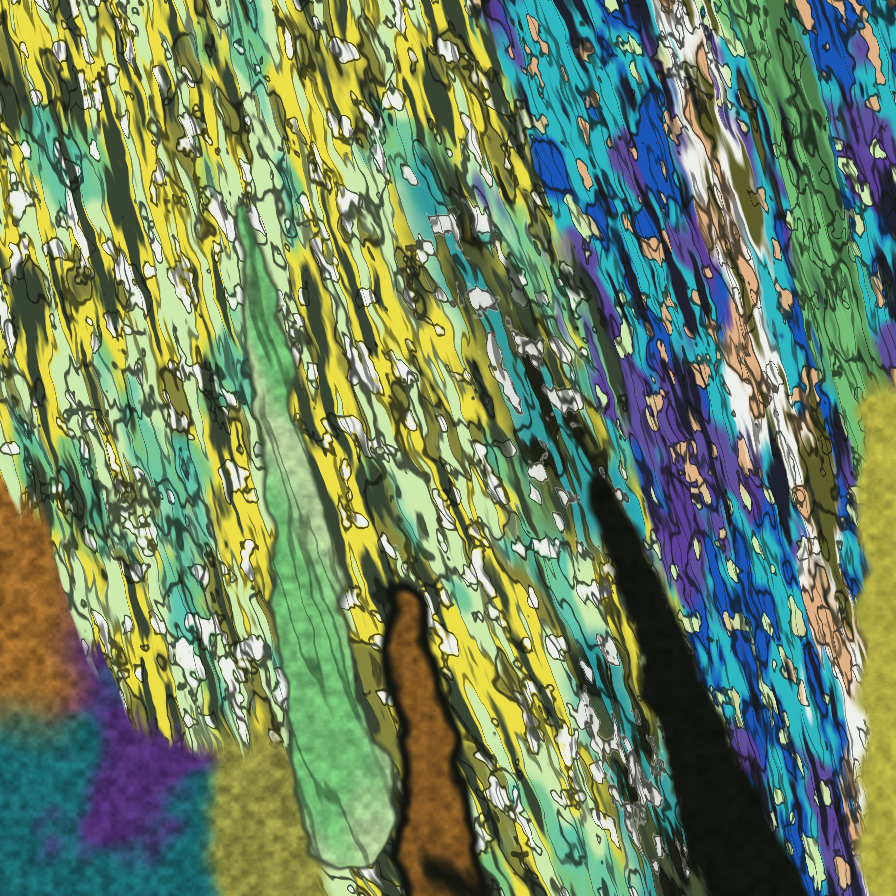
Give the GLSL for this texture, as a Shadertoy shader.

```glsl
const vec3 INK = vec3(0.07, 0.08, 0.06);
const vec3 SHADOW = vec3(0.22, 0.27, 0.20);
const vec3 OLIVE = vec3(0.52, 0.52, 0.24);
const vec3 YELLOW = vec3(0.93, 0.88, 0.28);
const vec3 PALE = vec3(0.80, 0.92, 0.68);
const vec3 WHITE = vec3(0.93, 0.94, 0.92);
const vec3 LEAF = vec3(0.45, 0.75, 0.46);
const vec3 TEAL = vec3(0.18, 0.72, 0.76);
const vec3 BLUE = vec3(0.10, 0.34, 0.72);
const vec3 VIOLET = vec3(0.40, 0.24, 0.58);
const vec3 PEACH = vec3(0.88, 0.70, 0.52);
const vec3 BROWN = vec3(0.50, 0.34, 0.14);
const vec2 BODY_FREQ = vec2(50.0, 16.0);   // across, along the fibres
const vec2 FIBRE_FREQ = vec2(85.0, 9.0);
const vec2 SPECK_FREQ = vec2(75.0, 36.0);
const vec2 ZONE_FREQ = vec2(13.0, 5.0);
const float LEAN = 0.24;
const float FAN = 0.10;
const float OUTLINE = 0.80;

float hash(vec2 p) {
    return fract(sin(dot(p, vec2(127.1, 311.7))) * 43758.5453);
}

float noise(vec2 p) {
    vec2 i = floor(p), f = fract(p);
    f = f * f * (3.0 - 2.0 * f);
    return mix(mix(hash(i), hash(i + vec2(1, 0)), f.x),
               mix(hash(i + vec2(0, 1)), hash(i + vec2(1, 1)), f.x), f.y);
}

float fbm(vec2 p) {
    return 0.62 * noise(p) + 0.26 * noise(p * 2.1 + 17.0) + 0.12 * noise(p * 4.3 + 41.0);
}

float above(float level, float soft, float n) {
    return smoothstep(level - soft, level + soft, n);
}

float contour(float n, float level) {
    return 1.0 - smoothstep(0.010, 0.045, abs(n - level));
}

// Signed distance to a segment whose half width grows from wa to wb
float blade(vec2 p, vec2 a, vec2 b, float wa, float wb) {
    vec2 d = b - a;
    float t = clamp(dot(p - a, d) / dot(d, d), 0.0, 1.0);
    return length(p - a - d * t) - mix(wa, wb, t);
}

float inside(float d, float soft) {
    return 1.0 - smoothstep(-soft, soft, d);
}

void mainImage(out vec4 fragColor, in vec2 fragCoord) {
    vec2 p = fragCoord / iResolution.xy;

    // Fibre space: x across the fanning grain, y along it
    float bend = (p.x - 0.65) / 0.25;
    vec2 q = vec2(p.x - (1.0 - p.y) * (LEAN + FAN * exp(-bend * bend)), p.y);
    q.x += 0.010 * (fbm(q * vec2(40.0, 30.0)) - 0.5);
    float body = fbm(q * BODY_FREQ);
    float fibre = fbm(q * FIBRE_FREQ + 31.0);
    float speck = fbm(q * SPECK_FREQ + 63.0);
    float zone = fbm(q * ZONE_FREQ + 7.0);
    float tint = fbm(q * ZONE_FREQ * 1.7 + 90.0);
    float fine = fbm(p * 110.0);
    float u = q.x + 0.10 * (fibre - 0.5) + 0.06 * (zone - 0.5);
    vec2 w = p + 0.030 * (vec2(fbm(p * 22.0), fbm(p * 22.0 + 50.0)) - 0.5);

    // Yellow fibres
    vec3 col = mix(OLIVE, YELLOW, above(0.43, 0.08, body + 0.4 * (zone - 0.5)));
    col = mix(col, PALE, above(0.56, 0.04, fibre + 0.3 * (tint - 0.5)));
    col = mix(col, mix(TEAL, LEAF, body), 0.75 * above(0.65, 0.06, tint));
    col = mix(col, WHITE, above(0.69, 0.03, speck));
    col = mix(SHADOW, col, above(0.35, 0.05, fibre));

    // Blue fibres
    vec3 cool = mix(BLUE, TEAL, above(0.46, 0.07, body + 0.3 * (zone - 0.5)));
    cool = mix(cool, VIOLET, 0.85 * above(0.59, 0.05, tint));
    cool = mix(cool, mix(PALE, PEACH, above(0.5, 0.1, zone)), above(0.66, 0.04, speck));
    cool = mix(INK + vec3(0.05, 0.05, 0.12), cool, above(0.35, 0.05, fibre));
    col = mix(col, cool, above(0.52, 0.012, u));

    // Peach and white streaks, then the green and blue margin
    vec3 streak = mix(PEACH, WHITE, above(0.44, 0.06, body));
    streak = mix(OLIVE * 0.7, streak, above(0.38, 0.06, fibre));
    col = mix(col, streak, inside(abs(u - 0.745) - 0.030, 0.008));
    vec3 margin = mix(LEAF * 0.65, LEAF, above(0.45, 0.12, fibre));
    col = mix(col, margin, inside(abs(u - 0.845) - 0.035, 0.008));

    // Mottled dark belt
    float belt = inside(blade(w, vec2(0.47, 0.80), vec2(0.66, 0.44), 0.020, 0.050), 0.025);
    belt = max(belt, inside(blade(w, vec2(0.66, 0.27), vec2(0.77, 0.0), 0.025, 0.050), 0.02));
    vec3 mottle = mix(INK, SHADOW, above(0.45, 0.08, body));
    mottle = mix(mottle, TEAL * 0.8, above(0.58, 0.04, fibre));
    mottle = mix(mottle, WHITE * 0.92, above(0.60, 0.03, speck));
    col = mix(col, mottle, 0.9 * belt);

    // Dark grain outlines
    float lines = max(contour(body, 0.40), max(contour(speck, 0.64), 0.7 * contour(fibre, 0.57)));
    col = mix(col, INK + 0.10 * col, OUTLINE * lines);

    // Smooth patches: lower left corner and right edge
    float rim = mix(0.46, 0.17, smoothstep(0.0, 0.18, p.x));
    float corner = inside(w.y - rim + 0.08 * (fibre - 0.5), 0.015) * inside(w.x - 0.36, 0.01);
    vec3 soft = mix(TEAL * 0.55, VIOLET * 0.75, above(0.52, 0.12, fbm(p * 12.0)));
    soft = mix(soft, BROWN * 1.15, inside(w.x - 0.08, 0.03) * above(0.20, 0.05, w.y));
    soft = mix(soft, OLIVE * 1.05, above(0.235, 0.015, w.x));
    col = mix(col, soft * (0.65 + 0.7 * fine), corner);
    float edge = above(0.962, 0.008, w.x) * inside(w.y - 0.57, 0.02);
    col = mix(col, mix(OLIVE, YELLOW, 0.4) * (0.8 + 0.4 * fine), edge);

    // Long crystals: black wedge, brown blade, green blade
    float wedge = blade(w, vec2(0.67, 0.45), vec2(0.86, -0.03), 0.016, 0.056);
    col = mix(col, INK * (0.7 + 0.6 * fine), inside(wedge, 0.006));
    float rust = blade(w, vec2(0.455, 0.33), vec2(0.50, -0.03), 0.022, 0.058);
    vec3 rustCol = mix(INK, BROWN * (0.7 + 0.6 * fine), above(0.45, 0.08, zone + 0.3 * (body - 0.5)));
    col = mix(col, mix(rustCol, INK, above(-0.012, 0.006, rust)), inside(rust, 0.005));
    float green = blade(w, vec2(0.275, 0.77), vec2(0.385, 0.085), 0.010, 0.055);
    vec3 greenCol = mix(LEAF, PALE * 0.88, above(0.50, 0.15, zone)) * (0.75 + 0.45 * fine);
    greenCol *= 1.0 - 0.35 * contour(fbm(q * vec2(45.0, 3.0)), 0.42);
    col = mix(col, mix(greenCol, SHADOW, above(-0.004, 0.003, green)), inside(green, 0.004));

    fragColor = vec4(clamp(col, 0.0, 1.0), 1.0);
}
```
